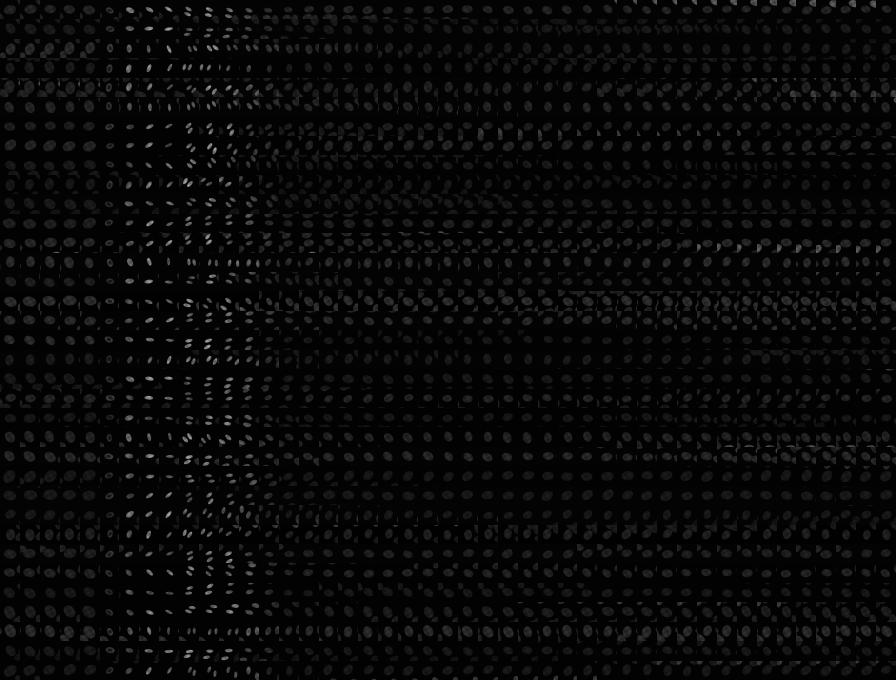
Write a Shadertoy shader that draws this pattern.

```glsl
// A dark contact sheet of dividing cell nuclei: each row follows one nucleus,
// each column is one time step. Soft ellipses round up, flatten into bright
// bars, split and regrow, while hashed neighbours drift across the cell edges.

const vec2 GRID = vec2(45.0, 35.0);
const float TAU = 6.2831853;
const float ROUNDING = 5.0;   // column where the nucleus condenses
const float SPLIT = 9.0;      // column where the sister separates

float hash(vec2 p) {
    vec3 q = fract(vec3(p.xyx) * 0.1031);
    q += dot(q, q.yzx + 33.33);
    return fract((q.x + q.y) * q.z);
}

vec2 direction(float angle) {
    return vec2(cos(angle), sin(angle));
}

// Smooth coverage of a rotated ellipse centred on the origin.
float ellipse(vec2 p, vec2 radii, float angle, float blur) {
    vec2 axis = direction(angle);
    vec2 q = vec2(dot(p, axis), dot(p, vec2(-axis.y, axis.x)));
    float k = length(q / radii);
    float d = k * (k - 1.0) / max(length(q / (radii * radii)), 0.001);
    return 1.0 - smoothstep(-blur, blur, d);
}

// Layered sines for the uneven stain inside a nucleus.
float mottle(vec2 p, float seed) {
    float a = sin(p.x * 17.0 + p.y * 9.0 + seed * 41.0);
    float b = sin(p.y * 21.0 - p.x * 12.0 + seed * 67.0);
    return 1.0 + 0.14 * a + 0.12 * b;
}

// Peak of 1 at one chosen row.
float rowPeak(float row, float target) {
    return 1.0 - step(0.5, abs(row - target));
}

// Half axes of the tracked nucleus through its life.
vec2 nucleusRadii(float col, vec2 size) {
    vec2 mother = size * vec2(1.14, 1.17);
    vec2 plate = mix(vec2(0.21, 0.14), vec2(0.20, 0.075), smoothstep(5.0, 8.0, col));
    vec2 daughter = mix(vec2(0.17, 0.08), size, smoothstep(10.0, 17.0, col));
    vec2 radii = mix(mother, plate, step(ROUNDING, col));
    return mix(radii, daughter, step(SPLIT, col));
}

// Condensed chromatin shines, then fades as the daughters grow.
float condensation(float col) {
    return smoothstep(4.0, 7.0, col) * (1.0 - smoothstep(10.0, 14.0, col));
}

// Strongest of the neighbours that drift in and out along a row.
float neighbours(vec2 p, float col, float row, float tone, float crowd, float blur) {
    float light = 0.0;
    for (int i = 0; i < 5; i++) {
        vec2 id = vec2(row * 3.7 + 11.0, float(i) * 5.3 + 2.0);
        float phase = hash(id);
        float era = floor(col / 14.0 + phase);
        float present = step(hash(id + vec2(era * 7.1, 19.0)), crowd);
        float angle = TAU * hash(id + 31.0);
        float range = 0.56 + 0.24 * hash(id + 47.0);
        vec2 drift = 0.09 * vec2(sin(col * 0.23 + phase * 9.0), sin(col * 0.17 + phase * 17.0));
        drift += 0.05 * (vec2(hash(id + col), hash(id - col + 90.0)) - 0.5);
        vec2 q = p - range * direction(angle) - drift;
        float turn = TAU * phase + 0.5 * sin(col * 0.2);
        float shape = ellipse(q, vec2(0.27, 0.18), turn, blur);
        float glint = 1.0 + 1.4 * step(0.93, hash(id + era + 63.0));
        light = max(light, present * shape * tone * glint * (0.7 + 0.4 * phase));
    }
    return light;
}

void mainImage(out vec4 fragColor, in vec2 fragCoord) {
    vec2 grid = fragCoord / iResolution.xy * GRID;
    vec2 cell = floor(grid);
    vec2 p = grid - cell - 0.5;
    float col = cell.x;
    float row = GRID.y - 1.0 - cell.y;
    float blur = max(0.7 * GRID.y / iResolution.y, 0.03);

    // Row character: stain strength, size, heading and crowding.
    float seed = hash(vec2(row, 3.0));
    float busy = rowPeak(row, 15.0);
    float early = 1.0 - smoothstep(6.0, 11.0, col);
    float tone = mix(0.075, 0.15, seed * seed) + 0.05 * busy;
    tone += 0.07 * early * rowPeak(row, 17.0);
    tone += 0.06 * rowPeak(row, 2.0) * (1.0 - smoothstep(14.0, 22.0, col));
    float crowd = 0.14 + 0.42 * hash(vec2(row, 8.0)) + 0.4 * busy;
    vec2 size = vec2(0.27, 0.20) * (0.9 + 0.22 * hash(vec2(row, 13.0)));

    // Tracked nucleus, with small jitter from frame to frame.
    float jitter = hash(cell + 71.0);
    float heading = TAU * hash(vec2(row, 21.0));
    float turn = heading + 0.45 * sin(col * 0.31 + seed * 20.0) + 0.3 * (jitter - 0.5);
    vec2 radii = nucleusRadii(col, size) * (0.93 + 0.14 * jitter);
    vec2 sway = 0.035 * vec2(sin(col * 1.3 + row), sin(col * 0.9 + row * 2.0));
    float shine = condensation(col);
    float nucleusTone = mix(tone, 0.27 + 0.25 * jitter, shine);
    float light = nucleusTone * ellipse(p - sway, radii, turn, blur);

    // Pale centre while the envelope rounds up.
    float ring = rowPeak(col, ROUNDING) * ellipse(p - sway, radii * 0.55, turn, blur);
    light *= 1.0 - 0.55 * ring;

    // Sister nucleus leaves along the normal of the plate.
    float speed = mix(0.025, 0.10, hash(vec2(row, 34.0)));
    float gap = 0.27 + speed * (col - SPLIT);
    vec2 sister = p - sway - gap * direction(heading + 0.25 * TAU);
    float born = step(SPLIT, col);
    light = max(light, born * nucleusTone * ellipse(sister, radii, turn + 0.2, blur));

    light = max(light, neighbours(p, col, row, tone, crowd, blur));
    float background = 0.005 + 0.008 * hash(vec2(row, 55.0));
    float gray = background + light * mottle(p, hash(cell));
    fragColor = vec4(vec3(gray), 1.0);
}
```
